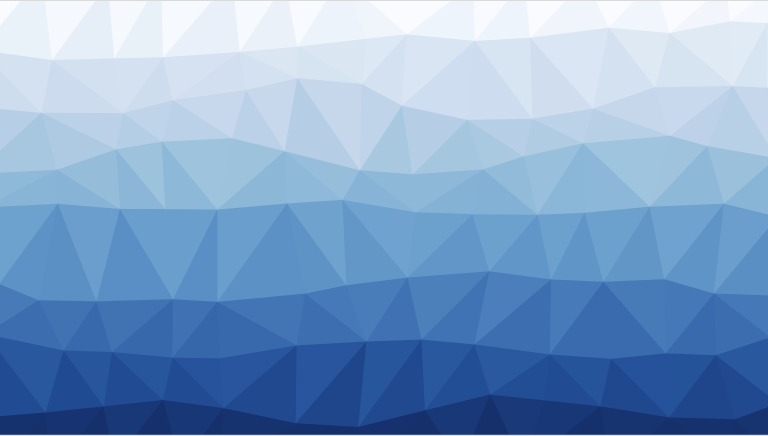
Reproduce this background procedurally as a WebGL 1 fragment shader.

```glsl
precision highp float;
uniform vec2 u_resolution;

// Lattice cells across the canvas, and the offset of its corner
#define CELLS vec2(12.59, 7.13)
#define OFFSET vec2(0.197, 0.344)
#define JITTER vec2(0.25, 0.1)
// Wave of each vertex row: shift, amplitude, period, crest column
#define ROW_1 vec4(0.0, 0.23, 22.0, 1.5)
#define ROW_2 vec4(-0.03, 0.28, 7.0, 1.5)
#define ROW_3 vec4(-0.13, 0.30, 7.2, 7.0)
#define ROW_4 vec4(-0.23, 0.10, 5.0, 3.5)
#define ROW_5 vec4(0.06, 0.23, 12.0, 3.0)
#define ROW_6 vec4(0.0, 0.18, 7.5, 3.0)
#define ROW_7 vec4(0.03, 0.22, 5.5, 5.7)

const float TAU = 6.28319;

vec2 hash2(vec2 p) {
  vec2 q = vec2(dot(p, vec2(127.1, 311.7)), dot(p, vec2(269.5, 183.3)));
  return fract(sin(q) * 43758.55) * 2.0 - 1.0;
}

float cross2(vec2 a, vec2 b) {
  return a.x * b.y - a.y * b.x;
}

vec4 rowWave(float row) {
  if (row < 0.5 || row > 7.5) return vec4(0.0, 0.0, 1.0, 0.0);
  if (row < 1.5) return ROW_1;
  if (row < 2.5) return ROW_2;
  if (row < 3.5) return ROW_3;
  if (row < 4.5) return ROW_4;
  if (row < 5.5) return ROW_5;
  if (row < 6.5) return ROW_6;
  return ROW_7;
}

// Lattice point displaced by its row wave and a random jitter
vec2 vertex(vec2 id) {
  vec4 wave = rowWave(id.y);
  float lift = wave.x + wave.y * cos(TAU * (id.x - wave.w) / wave.z);
  return id + vec2(0.0, lift) + JITTER * hash2(id);
}

// Gradient from white at the top (0) to navy at the bottom (1)
vec3 palette(float depth) {
  float t = depth * 8.0;
  vec3 c = vec3(0.975, 0.985, 1.0);
  c = mix(c, vec3(0.86, 0.905, 0.953), clamp(t, 0.0, 1.0));
  c = mix(c, vec3(0.78, 0.845, 0.925), clamp(t - 1.0, 0.0, 1.0));
  c = mix(c, vec3(0.62, 0.765, 0.865), clamp(t - 2.0, 0.0, 1.0));
  c = mix(c, vec3(0.46, 0.66, 0.82), clamp(t - 3.0, 0.0, 1.0));
  c = mix(c, vec3(0.345, 0.555, 0.765), clamp(t - 4.0, 0.0, 1.0));
  c = mix(c, vec3(0.235, 0.43, 0.69), clamp(t - 5.0, 0.0, 1.0));
  c = mix(c, vec3(0.135, 0.31, 0.595), clamp(t - 6.0, 0.0, 1.0));
  return mix(c, vec3(0.085, 0.19, 0.425), clamp(t - 7.0, 0.0, 1.0));
}

float edgeDistance(vec2 p, vec2 a, vec2 b) {
  return cross2(b - a, p - a) / length(b - a);
}

// Flat triangle: colour times coverage, with coverage in alpha
vec4 facet(vec2 p, vec2 a, vec2 b, vec2 c, float pixel) {
  float d = min(edgeDistance(p, a, b), min(edgeDistance(p, b, c), edgeDistance(p, c, a)));
  float cover = clamp(d / pixel + 0.5, 0.0, 1.0);
  float depth = ((a.y + b.y + c.y) / 3.0 - OFFSET.y) / CELLS.y;
  return vec4(palette(depth), 1.0) * cover;
}

// Thinner of the two triangles on either side of diagonal a-c
float splitQuality(vec2 a, vec2 b, vec2 c, vec2 d) {
  return min(cross2(b - a, c - a), cross2(c - a, d - a)) / length(c - a);
}

void main() {
  vec2 uv = gl_FragCoord.xy / u_resolution;
  vec2 p = vec2(uv.x, 1.0 - uv.y) * CELLS + OFFSET;
  float pixel = CELLS.y / u_resolution.y;

  // Gather the facets of the neighbouring cells
  vec4 sum = vec4(0.0);
  for (int j = -1; j <= 1; j++) {
    for (int i = -1; i <= 1; i++) {
      vec2 id = floor(p) + vec2(float(i), float(j));
      vec2 a = vertex(id);
      vec2 b = vertex(id + vec2(1.0, 0.0));
      vec2 c = vertex(id + vec2(1.0, 1.0));
      vec2 d = vertex(id + vec2(0.0, 1.0));
      if (splitQuality(a, b, c, d) > splitQuality(b, c, d, a)) {
        sum += facet(p, a, b, c, pixel) + facet(p, a, c, d, pixel);
      } else {
        sum += facet(p, a, b, d, pixel) + facet(p, b, c, d, pixel);
      }
    }
  }
  vec3 color = sum.rgb / max(sum.a, 0.001);

  // Hairlines along the top and bottom borders
  float soft = 0.5 / u_resolution.y;
  color = mix(color, vec3(0.85), smoothstep(-soft, soft, uv.y - 0.998));
  color = mix(color, vec3(0.85, 0.89, 0.94), smoothstep(-soft, soft, 0.003 - uv.y));
  gl_FragColor = vec4(color, 1.0);
}
```
